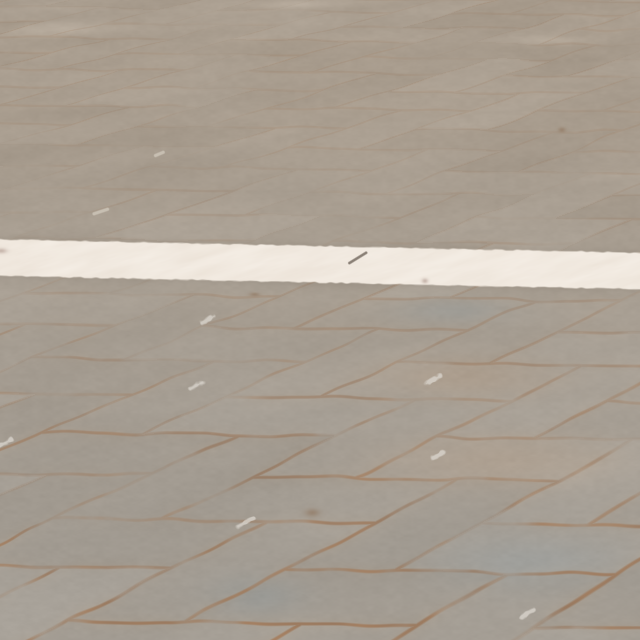
A three.js fragment shader for this texture:

```glsl
varying vec2 vUv;

float hash(vec2 p) {
  return fract(sin(dot(p, vec2(127.1, 311.7))) * 43758.545);
}

float noise(vec2 p) {
  vec2 i = floor(p), f = fract(p);
  f = f * f * (3.0 - 2.0 * f);
  return mix(mix(hash(i), hash(i + vec2(1, 0)), f.x),
             mix(hash(i + vec2(0, 1)), hash(i + vec2(1, 1)), f.x), f.y);
}

float fbm(vec2 p) {
  float sum = 0.0, amp = 0.5;
  for (int i = 0; i < 4; i++) {
    sum += amp * noise(p);
    p = p * 2.03 + 7.3;
    amp *= 0.5;
  }
  return sum;
}

float segment(vec2 p, vec2 a, vec2 b) {
  vec2 ab = b - a;
  return length(p - a - ab * clamp(dot(p - a, ab) / dot(ab, ab), 0.0, 1.0));
}

float blob(vec2 p, vec2 center, vec2 size) {
  vec2 d = (p - center) / size;
  return exp(-dot(d, d));
}

// Ground grid (strip, row) to canvas; the horizon lies above the canvas
vec2 project(vec2 g) {
  float t = 1.0 / (0.5222 + 0.0237 * g.y);
  return vec2(3.85 + (0.095 * g.x - 2.145) * t, 1.94 - t);
}

vec2 unproject(vec2 p) {
  float t = 1.94 - p.y;
  return vec2(((p.x - 3.85) / t + 2.145) / 0.095, (1.0 / t - 0.5222) / 0.0237);
}

void main() {
  vec2 uv = vUv;
  vec2 p = uv + vec2(0.0, 0.013 * (uv.x - 0.5));
  p += 0.006 * (vec2(noise(uv * 17.0), noise(uv * 19.0 + 40.0)) - 0.5);
  float t = 1.94 - p.y;
  vec2 grid = unproject(p);

  // Herringbone pavers: two cells across or two cells deep
  vec2 cell = floor(grid), f = grid - cell;
  float kind = mod(cell.x - cell.y + 1.0, 4.0);
  vec2 low = f, high = 1.0 - f;
  vec2 paver = cell;
  if (kind < 0.5) high.x = 9.0;
  else if (kind < 1.5) { low.x = 9.0; paver.x -= 1.0; }
  else if (kind < 2.5) { low.y = 9.0; paver.y -= 1.0; }
  else high.y = 9.0;
  vec2 edge = min(low, high) * vec2(0.044 * t, 0.0237 * t * t);
  float tone = hash(paver) - 0.5;

  // Stone colour, warmer with distance
  float far = smoothstep(0.1, 0.95, uv.y);
  vec3 color = mix(vec3(0.645, 0.62, 0.584), vec3(0.662, 0.616, 0.56), far);
  color += tone * vec3(0.025, 0.028, 0.031);
  color += 0.05 * (fbm(grid * vec2(0.8, 0.9) + 3.0) - 0.47);
  color += 0.03 * (fbm(uv * vec2(90.0, 160.0)) - 0.47);
  float warm = blob(uv, vec2(0.72, 0.41), vec2(0.13, 0.03))
             + blob(uv, vec2(0.78, 0.28), vec2(0.18, 0.04));
  float cool = blob(uv, vec2(0.40, 0.07), vec2(0.07, 0.03))
             + blob(uv, vec2(0.71, 0.515), vec2(0.09, 0.02))
             + blob(uv, vec2(0.83, 0.12), vec2(0.14, 0.04));
  color += warm * vec3(0.025, 0.0, -0.02) + cool * vec3(-0.03, -0.005, 0.015);
  float pale = blob(uv, vec2(0.46, 0.993), vec2(0.07, 0.007))
             + blob(uv, vec2(0.10, 0.955), vec2(0.09, 0.01))
             + blob(uv, vec2(0.86, 0.937), vec2(0.06, 0.007));
  color += 0.05 * pale;

  // Sandy joints, broken and fading with distance
  float wear = smoothstep(0.28, 0.62, fbm(uv * vec2(9.0, 13.0) + 11.0));
  float strength = mix(0.85, 0.16, smoothstep(0.0, 0.75, uv.y)) * mix(0.2, 1.0, wear);
  float width = mix(0.0042, 0.0028, far);
  float joint = 1.0 - smoothstep(0.0006, width, min(edge.x, edge.y));
  vec3 sand = mix(vec3(0.64, 0.49, 0.37), vec3(0.56, 0.44, 0.35), noise(uv * 23.0));
  color = mix(color, sand, joint * strength);
  float halo = exp(-min(edge.x, edge.y) * 130.0);
  color += halo * strength * vec3(0.018, 0.0, -0.018);

  // Rusty spots
  float rust = blob(uv, vec2(0.488, 0.199), vec2(0.011, 0.006))
             + blob(uv, vec2(0.398, 0.54), vec2(0.008, 0.003))
             + blob(uv, vec2(0.878, 0.797), vec2(0.006, 0.004));
  color = mix(color, vec3(0.56, 0.46, 0.37), 0.6 * min(rust, 1.0));

  // Pale chips on a slanted lattice
  for (int i = 0; i < 9; i++) {
    float k = float(i), m = floor(k / 3.0), n = mod(k, 3.0) - 1.0;
    vec2 chip = project(vec2(1.8 + 1.7 * m - 1.1 * m * m - 4.0 * n,
                             2.0 + 1.3 * m + 0.22 * m * m + 1.8 * n));
    vec2 reach = vec2(0.011, 0.006) * (0.7 + 0.5 * hash(vec2(k, 4.0)));
    float d = segment(uv, chip - reach, chip + reach) + 0.004 * (noise(uv * 180.0) - 0.5);
    color = mix(color, vec3(0.85, 0.83, 0.80), 0.8 * (1.0 - smoothstep(0.001, 0.005, d)));
  }
  float farChip = min(segment(uv, vec2(0.147, 0.666), vec2(0.168, 0.673)),
                      segment(uv, vec2(0.243, 0.757), vec2(0.255, 0.762)));
  color = mix(color, vec3(0.82, 0.79, 0.74), 0.75 * (1.0 - smoothstep(0.001, 0.004, farChip)));

  // Painted stripe with faint streaks
  float across = uv.y + 0.021 * uv.x - 0.5975 + 0.002 * (noise(uv * 120.0) - 0.5);
  float stripe = 1.0 - smoothstep(-0.0018, 0.0018, abs(across) - 0.0285);
  float streak = fbm(vec2(uv.x * 14.0 + uv.y * 8.0, (uv.y - 0.3 * uv.x) * 75.0));
  vec3 paint = vec3(0.943, 0.912, 0.874) + 0.055 * (streak - 0.47) * vec3(0.8, 1.0, 1.2);
  color -= 0.02 * exp(-abs(abs(across) - 0.031) * 250.0);
  color = mix(color, paint, stripe);

  // Scratch and stains on the stripe
  float scratch = segment(uv, vec2(0.546, 0.589), vec2(0.572, 0.605));
  color = mix(color, vec3(0.47, 0.43, 0.39), 0.85 * (1.0 - smoothstep(0.0006, 0.0035, scratch)));
  float stain = blob(uv, vec2(0.002, 0.608), vec2(0.009, 0.004))
              + blob(uv, vec2(0.664, 0.561), vec2(0.005, 0.004));
  color = mix(color, vec3(0.72, 0.64, 0.60), 0.7 * stain);

  gl_FragColor = vec4(color, 1.0);
}
```
